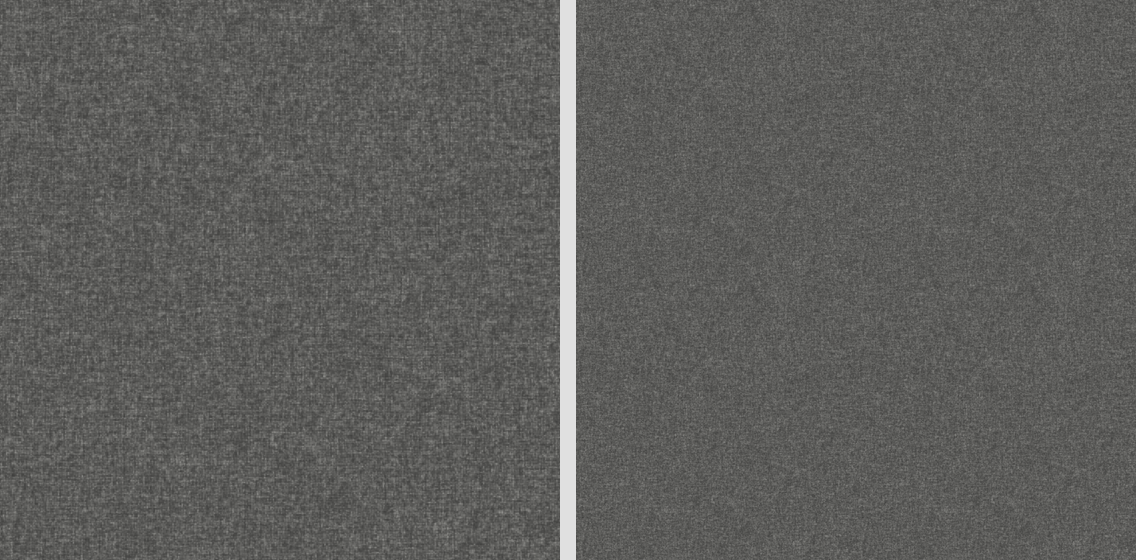
Left: one tile. Right: repeated 2 by 2.
A WebGL 2 fragment shader for this texture:

```glsl
#version 300 es
precision highp float;
// Dark grey woven cloth: very fine warp and weft threads with short slubs.
// Stretched, wrapping value noise gives each thread its streaks; a plain weave
// shows warp and weft in turn, and crisp grain with slight mottling is added.

uniform vec2 u_resolution;
out vec4 fragColor;

const float TAU = 6.2831853;
const float THREADS = 208.0;
const float FIBRES = 320.0;
const float BASE_GREY = 0.358;
const vec3 WARM_TINT = vec3(1.004, 1.002, 0.978);

// Integer hash of a lattice point, from -1 to 1.
float hash(vec2 cell, float seed) {
    uvec3 k = uvec3(cell, seed) * uvec3(1597u, 7919u, 3571u);
    uint h = k.x ^ (k.y * 2053u) ^ (k.z * 4099u);
    h = (h ^ (h >> 16)) * 73244475u;
    h = (h ^ (h >> 15)) * 73244475u;
    h ^= h >> 16;
    return float(h & 65535u) / 32767.5 - 1.0;
}

// Value noise that wraps after a whole number of cells on each axis.
float wrapNoise(vec2 uv, vec2 cells, float seed) {
    vec2 p = uv * cells;
    vec2 f = fract(p);
    vec2 a = mod(floor(p), cells);
    vec2 b = mod(a + 1.0, cells);
    f = f * f * (3.0 - 2.0 * f);
    float low = mix(hash(a, seed), hash(vec2(b.x, a.y), seed), f.x);
    float high = mix(hash(vec2(a.x, b.y), seed), hash(b, seed), f.x);
    return mix(low, high, f.y);
}

// Layered sines that let the threads wander slightly.
vec2 wander(vec2 uv, float amount) {
    vec2 slow = sin(TAU * (uv.yx * 5.0 + vec2(0.1, 0.6)));
    vec2 quick = sin(TAU * (uv.yx * 13.0 + uv * 2.0));
    return uv + amount * (slow + 0.6 * quick);
}

// Tone along threads running in x: thin streaks and short slubs.
float threadTone(vec2 uv, float seed) {
    float streak = wrapNoise(uv, vec2(34.0, FIBRES), seed);
    float slub = wrapNoise(uv, vec2(140.0, FIBRES), seed + 1.0);
    return 0.026 * streak + 0.045 * slub;
}

// Plain weave crossings: positive where the weft lies on top.
float crossing(vec2 uv, float threads) {
    vec2 wave = sin(0.5 * TAU * threads * uv);
    return wave.x * wave.y;
}

// Dark gaps between neighbouring threads.
float gapShade(vec2 uv, float threads) {
    vec2 gaps = cos(TAU * threads * uv);
    return -(gaps.x + gaps.y);
}

void main() {
    vec2 uv = gl_FragCoord.xy / u_resolution;
    vec2 cloth = wander(uv, 0.0007);

    // Weft and warp, each stronger where it lies on top
    float over = 0.6 * crossing(cloth, THREADS);
    float tone = threadTone(cloth, 1.0) * (1.0 + over);
    tone += threadTone(cloth.yx, 11.0) * (1.0 - over);
    tone += 0.009 * gapShade(cloth, THREADS);

    // Fibre grain and slight mottling
    tone += 0.050 * wrapNoise(uv, vec2(360.0), 21.0);
    tone += 0.0035 * wrapNoise(uv, vec2(14.0, 11.0), 31.0);

    // Lift the light slubs more than the dark gaps
    float grey = BASE_GREY + tone + 1.8 * tone * tone;
    fragColor = vec4(clamp(grey * WARM_TINT, 0.0, 1.0), 1.0);
}
```
